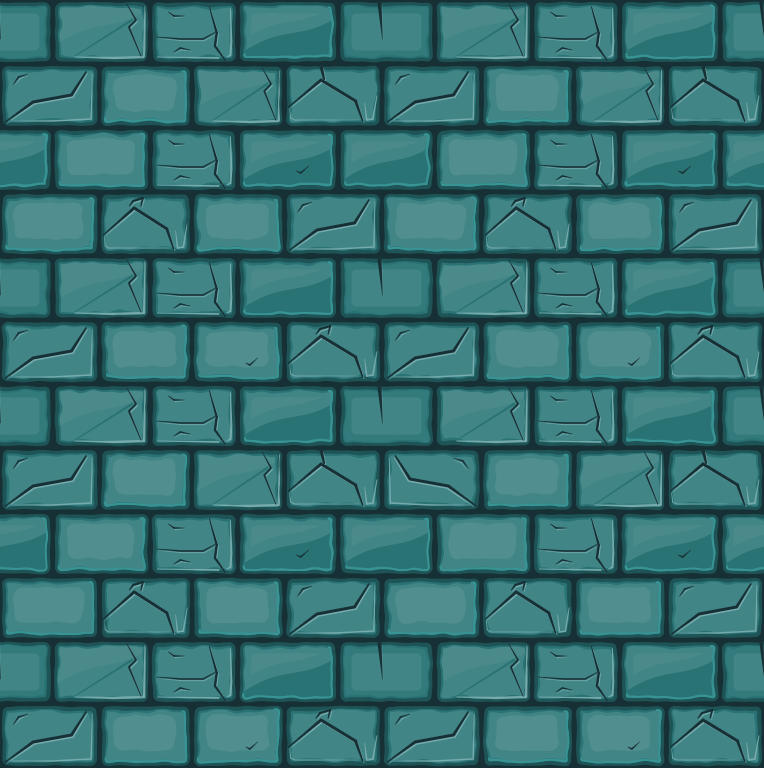
Give the GLSL for this texture, as a WebGL 1 fragment shader.

```glsl
precision highp float;
// Cartoon teal brick wall: 12 staggered rows of 8 bricks, tiling on all sides.
// Each brick is a stack of rounded boxes (rim, band, face) with a gloss shape,
// and its kind picks tapered crack strokes with pale lit edges beside them.
uniform vec2 u_resolution;

#define ROWS 12.0
#define SIZE 768.0        // design units across the canvas
#define PERIOD 384.0      // width of a group of four bricks
#define GAP 2.4           // half width of the mortar
#define RIM 3.4
#define BAND 1.9
#define WOBBLE 1.6
#define MORTAR vec3(0.09, 0.19, 0.21)
#define SHADE vec3(0.12, 0.33, 0.34)
#define TEAL vec3(0.16, 0.45, 0.46)
#define FACE vec3(0.26, 0.52, 0.525)
#define PALE vec3(0.49, 0.69, 0.70)

const float PLAIN = 0.0, GLOSS = 1.0, NOTCH = 2.0, CORNER = 3.0;
const float TRIPLE = 4.0, SLOPE = 5.0, PEAK = 6.0;

bool same(float a, float b) { return abs(a - b) < 0.5; }

// Gradient noise that wraps after the given number of cells
vec2 gradient(vec2 cell, float wrap) {
  cell = mod(cell, wrap);
  float a = 6.2832 * fract(sin(dot(cell, vec2(12.99, 78.23))) * 4375.85);
  return vec2(cos(a), sin(a));
}
float noise(vec2 p, float wrap) {
  vec2 i = floor(p), f = fract(p), s = f * f * (3.0 - 2.0 * f), e = vec2(1, 0);
  float low = mix(dot(gradient(i, wrap), f), dot(gradient(i + e, wrap), f - e), s.x);
  float top = mix(dot(gradient(i + e.yx, wrap), f - e.yx),
                  dot(gradient(i + 1.0, wrap), f - 1.0), s.x);
  return mix(low, top, s.y);
}

float box(vec2 p, vec2 size, float r) {
  vec2 q = abs(p) - size + r;
  return length(max(q, 0.0)) + min(max(q.x, q.y), 0.0) - r;
}
// Stroke from a to b whose radius runs from ra to rb
float stroke(vec2 p, vec2 a, vec2 b, float ra, float rb) {
  vec2 ab = b - a;
  float h = clamp(dot(p - a, ab) / dot(ab, ab), 0.0, 1.0);
  return length(p - a - ab * h) - mix(ra, rb, h);
}
// Bent stroke through four points, thickest in the middle
float bent(vec2 p, vec2 a, vec2 b, vec2 c, vec2 d, float r) {
  return min(stroke(p, b, c, r, r),
             min(stroke(p, a, b, 0.4 * r, r), stroke(p, c, d, r, 0.5 * r)));
}
float tick(vec2 p, vec2 a, vec2 b, vec2 c) {
  return min(stroke(p, a, b, 0.3, 0.9), stroke(p, b, c, 0.9, 0.2));
}

// Dark cracks in a brick of 96 by 64 units
float cracks(vec2 p, float kind, float row) {
  if (same(kind, NOTCH)) return stroke(p, vec2(41, 61), vec2(44, 25), 2.0, 0.2);
  if (same(kind, CORNER))
    return bent(p, vec2(73, 60), vec2(82, 44), vec2(75, 37), vec2(87, 8), 0.9);
  if (same(kind, TRIPLE)) {
    float d = bent(p, vec2(65, 57), vec2(73, 31), vec2(71, 18), vec2(82, 4), 1.3);
    d = min(d, bent(p, vec2(7, 27), vec2(34, 25), vec2(58, 25), vec2(72, 32), 0.8));
    d = min(d, tick(p, vec2(20, 52), vec2(26, 48), vec2(38, 48)));
    return min(d, tick(p, vec2(26, 12), vec2(33, 16), vec2(44, 14)));
  }
  if (same(kind, SLOPE))
    return min(bent(p, vec2(5, 6), vec2(32, 26), vec2(69, 33), vec2(83, 56), 1.5),
               tick(p, vec2(13, 44), vec2(18, 51), vec2(27, 54)));
  if (same(kind, PEAK)) {
    float d = bent(p, vec2(4, 21), vec2(36, 48), vec2(70, 27), vec2(77, 7), 1.5);
    if (same(row, 1.0)) return min(d, stroke(p, vec2(36, 62), vec2(39, 49), 1.7, 1.0));
    return min(d, bent(p, vec2(31, 50), vec2(35, 55), vec2(45, 58), vec2(43, 50), 1.1));
  }
  return 1e3;
}
// Pale worn edges of the broken slabs
float wornEdges(vec2 p, float kind) {
  if (same(kind, CORNER))
    return bent(p, vec2(22, 7), vec2(60, 6), vec2(90, 7), vec2(91, 60), 1.2);
  if (same(kind, TRIPLE))
    return min(bent(p, vec2(84, 7), vec2(88, 9), vec2(89, 22), vec2(88, 55), 1.1),
               stroke(p, vec2(8, 7), vec2(75, 6), 0.4, 0.9));
  if (same(kind, SLOPE))
    return bent(p, vec2(10, 7), vec2(50, 7), vec2(88, 9), vec2(89, 54), 0.75);
  if (same(kind, PEAK))
    return min(bent(p, vec2(79, 25), vec2(81, 8), vec2(87, 9), vec2(91, 32), 0.85),
               bent(p, vec2(5, 19), vec2(6, 10), vec2(10, 8), vec2(73, 8), 0.5));
  return 1e3;
}

void main() {
  vec2 p = gl_FragCoord.xy / u_resolution * SIZE;
  float px = SIZE / min(u_resolution.x, u_resolution.y);
  #define FILL(d) clamp(0.5 - (d) / px, 0.0, 1.0)

  // Row from the top, then the brick within its group of four
  float row = ROWS - 1.0 - floor(p.y * ROWS / SIZE), s = mod(row, 6.0);
  bool even = same(mod(row, 2.0), 0.0);
  float x = p.x - (even ? 53.0 : 0.0), group = floor(x / PERIOD);
  x = mod(x, PERIOD);
  vec3 e = even ? vec3(98, 186, 287) : vec3(100, 193, 286);
  vec4 kinds = same(s, 2.0) ? vec4(PLAIN, TRIPLE, GLOSS, GLOSS)
    : even ? vec4(CORNER, TRIPLE, GLOSS, NOTCH)
    : same(s, 1.0) ? vec4(SLOPE, PLAIN, CORNER, PEAK)
    : same(s, 3.0) ? vec4(PLAIN, PEAK, PLAIN, SLOPE) : vec4(SLOPE, PLAIN, PLAIN, PEAK);
  vec3 cell = x < e.x ? vec3(0, e.x, kinds.x) : x < e.y ? vec3(e.xy, kinds.y)
    : x < e.z ? vec3(e.yz, kinds.z) : vec3(e.z, PERIOD, kinds.w);
  float width = cell.y - cell.x, kind = cell.z;
  vec2 c = vec2(x - cell.x - 0.5 * width, mod(p.y, 64.0) - 32.0);
  vec2 size = vec2(0.5 * width, 32.0) - GAP;
  vec2 q = vec2(c.x * 96.0 / width + 48.0, c.y + 32.0);
  if (same(row, 7.0) && same(group, 1.0) && x < e.x) q.x = 96.0 - q.x;

  // Rim, band and face
  float wob = WOBBLE * noise(p / 16.0, 48.0);
  float d = box(c, size, 6.0) + wob, inner = d + RIM + 0.8 * wob;
  vec3 col = mix(MORTAR, SHADE, FILL(d));
  col = mix(col, TEAL, FILL(inner));
  float face = FILL(inner + BAND + wob);
  col = mix(col, FACE, face);

  // Gloss shapes and the bright lower right bevel
  vec3 light = FACE + vec3(0.055, 0.035, 0.035);
  float slant = q.y - 9.0 - 0.42 * q.x - 4.0 * sin(q.x * 0.06);
  if (same(kind, PLAIN)) {
    float patchD = box(c - vec2(-1, 3), size - vec2(13, 12), 8.0) + 2.0 * wob;
    col = mix(col, light, FILL(max(patchD, 6.0 + 0.12 * q.x - q.y)));
  } else if (same(kind, GLOSS)) {
    col = mix(col, TEAL, face * FILL(slant));
    col = mix(col, light, FILL(max(box(c, size - 11.0, 6.0), 12.0 - slant)) * 0.6);
  } else if (same(kind, NOTCH)) {
    col = mix(col, TEAL, face * 0.6 * FILL(box(c, size - 11.0, 5.0) * -1.0));
  } else if (same(kind, CORNER)) {
    float diag = stroke(q, vec2(22, 8), vec2(78, 44), 0.6, 1.2);
    col = mix(col, light, face * FILL(8.0 - slant) * 0.6);
    col = mix(col, TEAL, face * FILL(diag));
  }
  if (kind < 1.5) {
    float side = max(c.x - size.x, -c.y - size.y) + 8.0;
    col = mix(col, vec3(0.22, 0.58, 0.58), FILL(max(abs(inner + 1.0) - 1.1, -side)));
  }

  // Lit edges first, dark cracks over them
  float lit = min(wornEdges(q, kind), cracks(q + vec2(-1.3, 1.7), kind, s) + 0.4);
  col = mix(col, PALE, FILL(max(lit, d + 2.0)) * (same(kind, NOTCH) ? 0.25 : 0.9));
  float dark = cracks(q, kind, s);
  bool chipped = (same(s, 2.0) && same(cell.x, e.y)) || (same(s, 5.0) && same(cell.x, e.y));
  if (chipped) dark = tick(q, vec2(56, 21), vec2(60, 19), vec2(68, 26));
  col = mix(col, MORTAR, FILL(max(dark, d)));
  gl_FragColor = vec4(col, 1.0);
}
```
